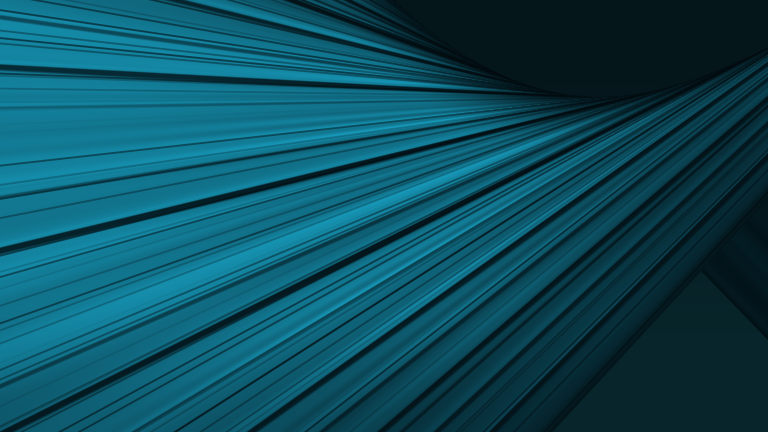
Give the GLSL for this background, as a Shadertoy shader.

```glsl
// Twisted fan of teal pleats, drawn as the tangent lines of a curved envelope

float hash(float n) {
    n = fract(n * 0.1031);
    n *= n + 33.33;
    n *= n + n;
    return fract(n);
}

float noise(float x) {
    float i = floor(x), f = fract(x);
    return mix(hash(i), hash(i + 1.0), f * f * (3.0 - 2.0 * f));
}

// Height of the ray with steepness m, measured downwards; dx is from the twist
float rayDepth(float m, float dx) {
    float k = max(m, 0.0);
    return 0.2245 + 0.2523 * m * m + 0.266 * k * k * k * k - m * dx;
}

float rayDepthSlope(float m, float dx) {
    float k = max(m, 0.0);
    return 0.5046 * m + 1.064 * k * k * k - dx;
}

// Major folds: steepness and strength
const vec2 folds[16] = vec2[16](
    vec2(-0.50, 0.9), vec2(-0.37, 1.0), vec2(-0.25, 0.8), vec2(-0.14, 0.6),
    vec2(-0.055, 0.9), vec2(0.016, 0.35), vec2(0.16, 0.5), vec2(0.24, 1.0),
    vec2(0.437, 0.6), vec2(0.50, 1.0), vec2(0.60, 0.5), vec2(0.71, 0.9),
    vec2(0.79, 0.6), vec2(0.86, 0.8), vec2(0.93, 0.7), vec2(1.0, 0.8));

vec3 backdrop(vec2 p, float px) {
    vec3 col = mix(vec3(0.018, 0.085, 0.105), vec3(0.028, 0.145, 0.165),
                   smoothstep(0.1, 0.85, p.y));
    // Faint far side of the twist
    float band = p.y - 0.637 - 1.03 * (p.x - 1.632);
    vec3 far = vec3(0.01, 0.085, 0.11) * (0.75 + 0.5 * noise(band * 45.0));
    float inside = smoothstep(px, -px, band) * smoothstep(0.35, 0.45, p.y);
    return mix(col, far, inside);
}

float pleatLight(float m, float spread, vec2 p, float px) {
    // Broad lighting
    float light = 1.0 - 0.5 * smoothstep(0.6, 1.08, m);
    light *= 1.0 - 0.35 * smoothstep(1.0, 1.75, p.x);
    light *= 1.0 - 0.3 * smoothstep(0.65, 1.05, p.y);
    light *= 1.0 - 0.35 * smoothstep(-0.12, -0.4, m);
    light *= mix(0.15, 1.0, smoothstep(0.02, 0.45, spread));

    // Soft streaks along the rays
    float right = smoothstep(0.1, 1.2, p.x);
    light *= 0.9 + 0.22 * noise(m * 15.0 + 3.0);
    light *= 1.0 + (0.1 + 0.35 * right) * (noise(m * 65.0) - 0.55);

    // Folds: bright rim, dark core and a shadow that grows to the right
    float toCanvas = spread / sqrt(1.0 + m * m);
    for (int i = 0; i < 16; i++) {
        float e = m - folds[i].x, s = folds[i].y;
        float d = e * toCanvas;
        float wide = 0.011 * s * sqrt(min(spread, 1.0));
        float below = smoothstep(-px, px, d);
        float core = below * (1.0 - smoothstep(wide, wide * 1.6 + px, d));
        float shade = below * exp(-max(e, 0.0) / 0.03) * right;
        light *= (1.0 - 0.8 * s * core) * (1.0 - 0.6 * s * shade);
        light *= 1.0 + 0.12 * s * exp(-abs(d + 0.007) / 0.006);
    }

    // Fine creases, one per cell
    for (int i = 0; i < 2; i++) {
        float cells = 15.0 + 23.0 * float(i);
        float id = floor(m * cells);
        float at = 0.15 + 0.7 * hash(id + 17.0);
        float d = abs(fract(m * cells) - at) / cells * toCanvas;
        float line = 1.0 - smoothstep(0.0005, 0.0015 + px, d);
        light *= 1.0 - 0.6 * hash(id + 41.0) * line;
    }
    return light;
}

void mainImage(out vec4 fragColor, in vec2 fragCoord) {
    float px = 1.0 / iResolution.y;
    vec2 p = fragCoord * px;
    p.y = 1.0 - p.y;
    float dx = p.x - 1.389;

    // Steepness of the ray that touches the envelope in this column
    float touch = dx / 0.5046;
    for (int i = 0; i < 6; i++) {
        float k = max(touch, 0.0);
        touch -= rayDepthSlope(touch, dx) / (0.5046 + 3.192 * k * k);
    }
    float under = p.y - rayDepth(touch, dx);

    // Steepness of the front ray through this point, by Newton steps
    float m = 1.6;
    for (int i = 0; i < 10; i++) {
        float stepSize = (rayDepth(m, dx) - p.y) / rayDepthSlope(m, dx);
        m = max(m - stepSize, touch + 0.001);
    }
    float spread = rayDepthSlope(m, dx);

    // Cloth over backdrop
    float light = pleatLight(m, spread, p, px);
    vec3 cloth = mix(vec3(0.005, 0.035, 0.05), vec3(0.072, 0.49, 0.595), light);
    float lower = (1.08 - m) * spread / sqrt(1.0 + m * m);
    cloth *= mix(0.4, 1.0, smoothstep(0.0, 0.03, lower));
    float cover = smoothstep(-px, px, under) * smoothstep(-px, px, lower);
    fragColor = vec4(mix(backdrop(p, px), cloth, cover), 1.0);
}
```
